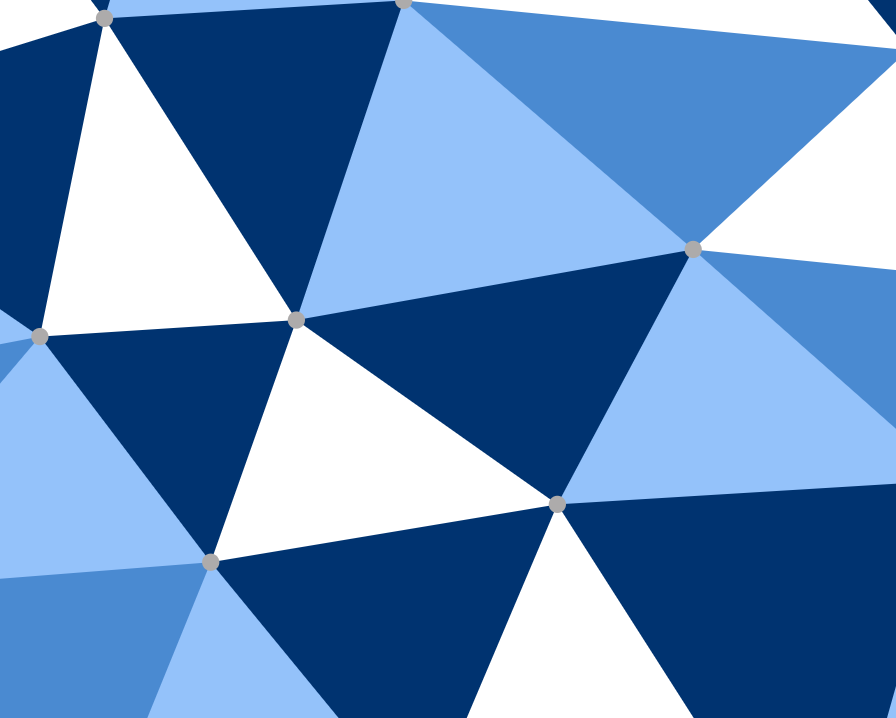
Write a WebGL 1 fragment shader that draws this background.

```glsl
precision highp float;
// Flat low-poly mesh: a skewed lattice with displaced nodes, split into
// triangles. Downward triangles are navy or mid blue, upward ones white or
// light blue, so neighbours always differ; a small grey dot marks each node.

uniform vec2 u_resolution;

const vec2 ACROSS = vec2(0.50, 0.04);
const vec2 UPWARD = vec2(0.21, 0.43);

float cross2(vec2 a, vec2 b) {
  return a.x * b.y - a.y * b.x;
}

float hash(vec2 id) {
  return fract(sin(dot(id, vec2(127.1, 311.7)) + 4.7) * 43758.5);
}

// Lattice node, pushed a random way off its regular place.
vec2 node(vec2 id) {
  float angle = 6.2832 * hash(id);
  float reach = mix(0.05, 0.14, hash(id + 7.3));
  return vec2(0.77, 0.17) + id.x * ACROSS + id.y * UPWARD
       + reach * vec2(cos(angle), sin(angle));
}

// Signed distance to the line a-b, positive on its left.
float leftOf(vec2 p, vec2 a, vec2 b) {
  return cross2(normalize(b - a), p - a);
}

// Antialiased coverage of a counterclockwise triangle.
float triangle(vec2 p, vec2 a, vec2 b, vec2 c, float pixel) {
  float inside = min(leftOf(p, a, b), min(leftOf(p, b, c), leftOf(p, c, a)));
  return clamp(0.5 + inside / pixel, 0.0, 1.0);
}

vec3 upColor(vec2 id) {
  return mod(id.x + id.y, 2.0) < 0.5 ? vec3(0.58, 0.76, 0.98) : vec3(1.0);
}

vec3 downColor(vec2 id) {
  return mod(id.x + id.y, 3.0) < 0.5 ? vec3(0.29, 0.54, 0.82)
                                     : vec3(0.0, 0.20, 0.44);
}

void main() {
  float pixel = 1.0 / u_resolution.y;
  vec2 p = gl_FragCoord.xy * pixel;

  // Lattice cell under the point.
  vec2 q = p - vec2(0.77, 0.17);
  vec2 cell = floor(vec2(cross2(q, UPWARD), cross2(ACROSS, q))
                    / cross2(ACROSS, UPWARD));

  // Blend the two triangles of each nearby cell by coverage.
  vec3 sum = vec3(0.0);
  float total = 0.0;
  float nearest = 1.0;
  for (int j = -1; j <= 1; j++) {
    for (int i = -1; i <= 1; i++) {
      vec2 id = cell + vec2(float(i), float(j));
      vec2 a = node(id);
      vec2 b = node(id + vec2(1.0, 0.0));
      vec2 c = node(id + vec2(1.0, 1.0));
      vec2 d = node(id + vec2(0.0, 1.0));
      float up = triangle(p, a, b, d, pixel);
      float down = triangle(p, b, c, d, pixel);
      sum += up * upColor(id) + down * downColor(id);
      total += up + down;
      nearest = min(nearest, min(min(distance(p, a), distance(p, b)),
                                 min(distance(p, c), distance(p, d))));
    }
  }
  vec3 color = sum / max(total, 0.001);

  // Node dots.
  float dot01 = clamp(0.5 + (0.012 - nearest) / pixel, 0.0, 1.0);
  color = mix(color, vec3(0.68, 0.67, 0.67), dot01);

  gl_FragColor = vec4(color, 1.0);
}
```
